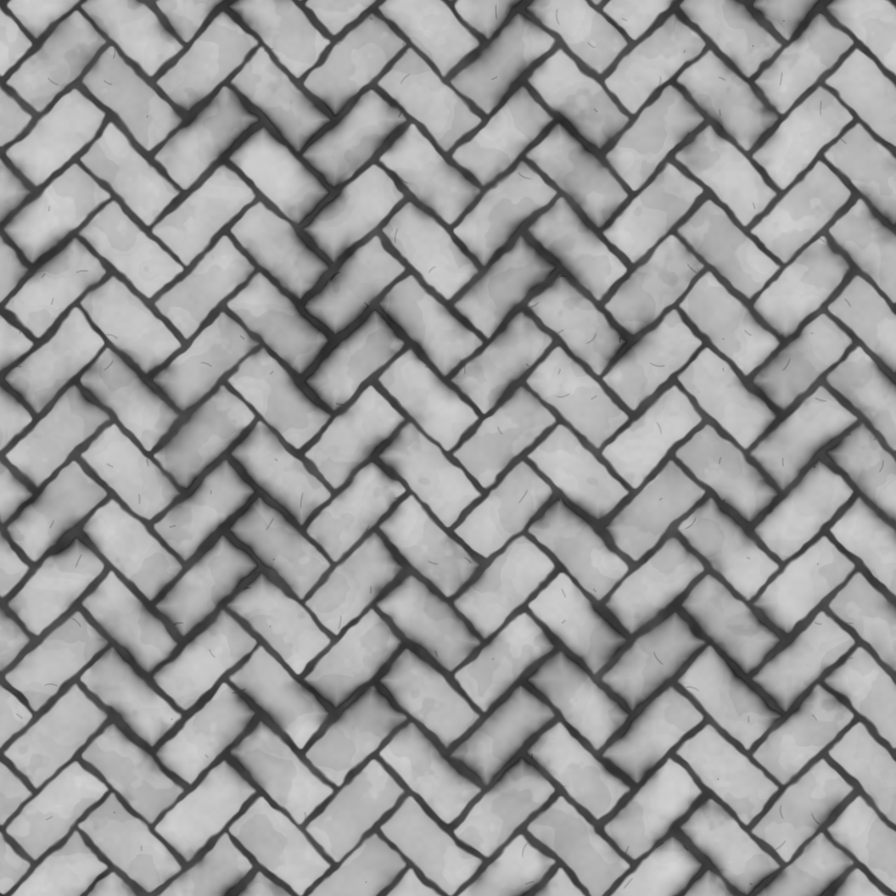
A WebGL 1 fragment shader for this texture map:

```glsl
precision highp float;
uniform vec2 u_resolution;

const vec2 REPEATS = vec2(6.0, 12.0);      // herringbone units across and down
const vec2 PHASE = vec2(-0.25, 0.594);     // pattern offset, in units
const float JOINT = 0.058;                 // half joint width, in brick widths
const float JOINT_SOFT = 0.035;            // half blur of the joint edge
const float CORNER = 0.06;                 // brick corner radius
const float TILT = 0.022;                  // greatest brick rotation, radians
const float STONE_TONE = 0.755;
const float JOINT_TONE = 0.27;
const float SCRATCH_GRID = 28.0;
const float SCRATCH_SHARE = 0.2;

float hash(vec2 p) {
  vec3 a = fract(vec3(p.xyx) * vec3(0.1031, 0.1030, 0.0973));
  a += dot(a, a.yzx + 33.33);
  return fract((a.x + a.y) * a.z);
}

// Value noise that wraps after "period" cells
float noise(vec2 p, float period) {
  vec2 i = floor(p);
  vec2 f = p - i;
  f = f * f * (3.0 - 2.0 * f);
  vec2 a = mod(i, period);
  vec2 b = mod(i + 1.0, period);
  return mix(mix(hash(a), hash(vec2(b.x, a.y)), f.x),
             mix(hash(vec2(a.x, b.y)), hash(b), f.x), f.y);
}

float fbm(vec2 uv, float freq) {
  float sum = 0.0;
  float gain = 0.533;
  for (int k = 0; k < 4; k++) {
    sum += gain * noise(uv * freq + 7.0 * float(k), freq);
    freq *= 2.0;
    gain *= 0.5;
  }
  return sum;
}

// Finds the 2:1 brick under q: centre in xy, half size in zw
vec4 herringbone(vec2 q) {
  vec2 cell = floor(q);
  float c = mod(cell.x - cell.y, 4.0);
  if (c < 1.5) return vec4(cell - vec2(c, 0.0) + vec2(1.0, 0.5), 1.0, 0.5);
  return vec4(cell - vec2(0.0, 3.0 - c) + vec2(0.5, 1.0), 0.5, 1.0);
}

float roundedBox(vec2 p, vec2 halfSize, float r) {
  vec2 d = abs(p) - halfSize + r;
  return length(max(d, 0.0)) + min(max(d.x, d.y), 0.0) - r;
}

// Short curved hairlines, each kept inside its grid cell
float scratches(vec2 uv) {
  vec2 g = uv * SCRATCH_GRID;
  vec2 id = mod(floor(g), SCRATCH_GRID);
  vec2 jitter = vec2(hash(id + 11.0), hash(id + 23.0)) - 0.5;
  vec2 p = fract(g) - 0.5 - 0.3 * jitter;
  float angle = 6.2832 * hash(id + 37.0);
  p = mat2(cos(angle), -sin(angle), sin(angle), cos(angle)) * p;
  float len = mix(0.03, 0.3, hash(id + 41.0));
  float bend = 2.5 * (hash(id + 53.0) - 0.5);
  float line = 1.0 - smoothstep(0.01, 0.05, abs(p.y - bend * p.x * p.x));
  float ends = 1.0 - smoothstep(0.6 * len, len, abs(p.x));
  return line * ends * step(hash(id + 67.0), SCRATCH_SHARE);
}

void main() {
  vec2 uv = gl_FragCoord.xy / u_resolution;
  float pixel = 2.83 * REPEATS.x / u_resolution.x;

  // Diagonal brick space, one unit per brick width, with hand-drawn wobble
  vec2 unit = uv * REPEATS + PHASE;
  vec2 q = vec2(unit.y + 2.0 * unit.x, unit.y - 2.0 * unit.x);
  q += 0.09 * (vec2(noise(uv * 24.0, 24.0), noise(uv * 24.0 + 9.0, 24.0)) - 0.5);
  q += 0.05 * (vec2(noise(uv * 72.0, 72.0), noise(uv * 72.0 + 31.0, 72.0)) - 0.5);

  // Brick, its wrapped identity and its edge distance
  vec4 brick = herringbone(q);
  vec2 centre = vec2(0.25 * (brick.x - brick.y), 0.5 * (brick.x + brick.y));
  vec2 id = floor(mod(2.0 * centre, 2.0 * REPEATS));
  float tilt = TILT * (2.0 * hash(id + 3.0) - 1.0);
  vec2 local = q - brick.xy;
  local += tilt * vec2(-local.y, local.x);
  float inset = JOINT * mix(0.65, 1.4, noise(uv * 40.0 + 5.0, 40.0));
  float edge = -roundedBox(local, brick.zw - inset, CORNER);
  edge += 0.03 * (noise(uv * 128.0, 128.0) - 0.5);

  // Stone: soft clouds and crisp-edged washes cut off at each brick
  vec2 shift = floor(16.0 * vec2(hash(id + 71.0), hash(id + 83.0))) / 16.0;
  float cloud = fbm(uv + shift, 16.0);
  float wash = fbm(uv + shift.yx, 20.0);
  float stone = STONE_TONE + 0.025 * (hash(id) - 0.5) + 0.14 * (cloud - 0.5);
  stone -= 0.045 * smoothstep(0.52, 0.57, wash);
  stone += 0.02 * smoothstep(0.42, 0.39, wash);
  stone += 0.02 * (noise(uv * 160.0, 160.0) - 0.5);
  stone -= 0.1 * scratches(uv);

  // Grime gathered along the joints in patches
  float grime = smoothstep(0.42, 0.75, fbm(uv + 0.5, 14.0));
  float depth = max(edge, 0.0);
  stone -= exp(-10.0 * depth) * (0.07 + 0.4 * grime);
  stone -= 0.1 * grime * exp(-3.0 * depth);

  // Joints
  float joint = JOINT_TONE + 0.16 * (fbm(uv, 36.0) - 0.5) - 0.05 * grime;
  float soft = max(JOINT_SOFT, pixel);
  float tone = mix(joint, stone, smoothstep(-soft, soft, edge));
  gl_FragColor = vec4(vec3(clamp(tone, 0.0, 1.0)), 1.0);
}
```
